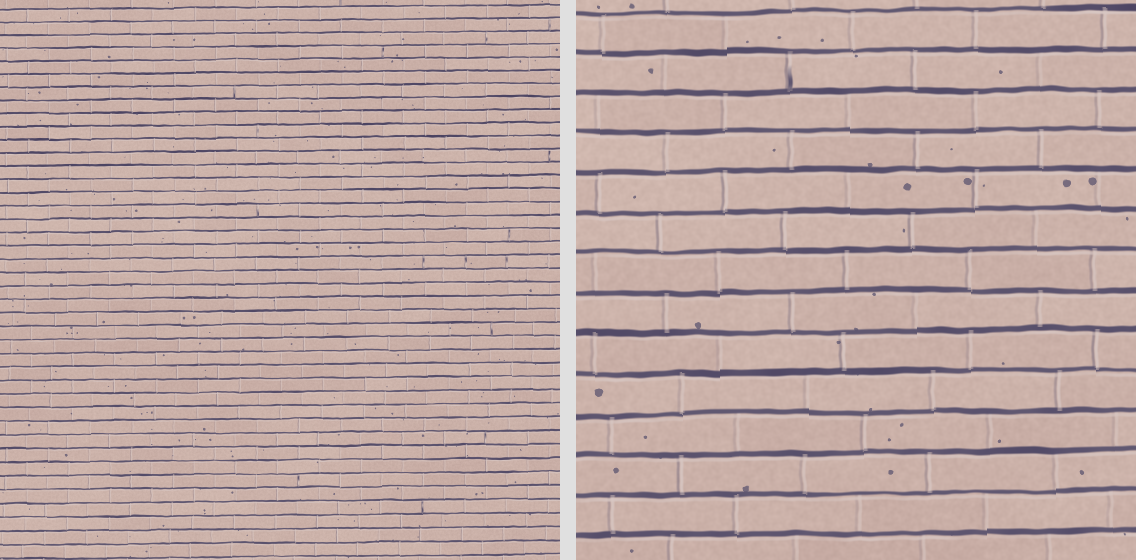
Left, the full canvas; right, a detail of the centre.
Give the GLSL for this texture, as a WebGL 2 fragment shader.

```glsl
#version 300 es
precision highp float;
// Painted running-bond brick wall: flat pinkish bricks over thin violet shadow joints.

uniform vec2 u_resolution;
out vec4 outColor;

// Layout: rows down, bricks across, tilt and perspective of the courses
const float ROWS = 43.3;
const float ROW_STRETCH = 1.5;
const float ROW_PHASE = 0.28;
const float TILT = 0.35;
const float BRICKS = 13.4;
const float BRICK_PHASE = 0.17;
const float BRICK_ASPECT = 3.12;
const float SHIFT_ROW = 24.0;     // course where the bond slips sideways

// Joints, in units of one row
const float SHADOW_HALF = 0.061;
const float SHADOW_VARIATION = 0.045;
const float LIP_OFFSET = 0.125;
const float MORTAR_HALF = 0.038;
const float SOFTNESS = 0.032;

// Wear
const float GRAIN = 0.026;
const float PIT_CELLS = 105.0;
const float PIT_CHANCE = 0.026;

const vec3 BRICK_DARK = vec3(0.770, 0.660, 0.630);
const vec3 BRICK_LIGHT = vec3(0.820, 0.725, 0.688);
const vec3 MORTAR = vec3(0.845, 0.780, 0.765);
const vec3 SHADOW = vec3(0.360, 0.330, 0.435);
const vec3 DEEP_SHADOW = vec3(0.230, 0.205, 0.340);

float hash(vec2 p) {
  vec3 q = fract(p.xyx * vec3(0.1031, 0.1030, 0.0973));
  q += dot(q, q.yzx + 33.33);
  return fract((q.x + q.y) * q.z);
}

vec2 gradient(vec2 cell) {
  float angle = 6.28319 * hash(cell + 57.0);
  return vec2(cos(angle), sin(angle));
}

// Gradient noise, roughly -0.7 to 0.7
float noise(vec2 p) {
  vec2 i = floor(p), f = p - i;
  vec2 w = f * f * f * (f * (f * 6.0 - 15.0) + 10.0);
  vec2 e = vec2(1.0, 0.0);
  float low = mix(dot(gradient(i), f), dot(gradient(i + e), f - e), w.x);
  float high = mix(dot(gradient(i + e.yx), f - e.yx), dot(gradient(i + 1.0), f - 1.0), w.x);
  return mix(low, high, w.y);
}

// Horizontal position in bricks, with half bond, slip and uneven laying
float brickCoord(float x, float row) {
  float odd = mod(row, 2.0);
  float slip = step(SHIFT_ROW, row) * (0.14 - 0.014 * (row - SHIFT_ROW));
  float jitter = 0.07 * (hash(vec2(row, 7.0)) - 0.5);
  return BRICKS * x - BRICK_PHASE - 0.48 * odd - slip - jitter;
}

// Soft coverage of a band of given half width
float band(float dist, float halfWidth, float blur) {
  return 1.0 - smoothstep(halfWidth - blur, halfWidth + blur, abs(dist));
}

void main() {
  vec2 p = gl_FragCoord.xy / u_resolution.y;
  float blur = max(SOFTNESS, 0.6 * ROWS / u_resolution.y);

  // Course position, counted downwards
  float down = 1.0 - p.y;
  float v = ROWS * down - ROW_STRETCH * down * down + TILT * p.x + ROW_PHASE;

  // Bed joint: each brick above sets its own height and shadow depth
  float line = floor(v + 0.5);
  float above = floor(brickCoord(p.x, line - 1.0));
  float step1 = hash(vec2(above, line) + 11.0) - 0.5;
  float wobble = 0.07 * noise(vec2(p.x * 22.0, line * 5.3)) + 0.035 * noise(vec2(p.x * 90.0, line * 3.7));
  float bed = v - line - wobble - 0.06 * step1;

  // Brick face and its nearest head joint
  float row = line - 1.0 + step(0.0, bed);
  float u = brickCoord(p.x, row);
  float brick = floor(u);
  float joint = floor(u + 0.5);
  float rough = 0.045 * noise(vec2(v * 3.0, joint * 4.7 + row));
  float head = (u - joint - 0.03 * (hash(vec2(joint, row) + 3.0) - 0.5)) * BRICK_ASPECT - rough;

  // Face tone: per brick, broad patches, fine paint grain
  float tone = 0.57 + 0.42 * (hash(vec2(brick, row)) - 0.5);
  tone += 0.32 * noise(p * 4.0) + 0.2 * noise(p * vec2(30.0, 55.0));
  tone -= 0.22 * exp(-pow((p.y - 0.37) / 0.09, 2.0));
  vec3 color = mix(BRICK_DARK, BRICK_LIGHT, clamp(tone, 0.0, 1.0));
  color += GRAIN * (noise(p * 210.0) + 0.7 * noise(p * 430.0));

  // Head joint: pale mortar, faint shade beside it, sometimes an open gap
  float kind = hash(vec2(joint, row) + 23.0);
  color = mix(color, SHADOW, (0.12 + 0.3 * kind * kind) * band(head + 0.085, 0.035, blur));
  color = mix(color, MORTAR, (0.45 + 0.4 * kind) * band(head, MORTAR_HALF, blur));
  float gap = step(0.955, kind) * smoothstep(-0.25, 0.3, noise(vec2(v * 2.0, joint)));
  color = mix(color, DEEP_SHADOW, 0.8 * gap * band(head, 0.055, blur));

  // Bed joint: lit lip below a shadow of changing thickness
  float lip = 0.55 + 0.6 * noise(vec2(p.x * 35.0, line * 2.3));
  color = mix(color, MORTAR, clamp(lip, 0.0, 1.0) * band(bed - LIP_OFFSET, 0.04, blur));
  float upper = exp(-pow((p.y - 0.79) / 0.16, 2.0));
  float depth = noise(vec2(p.x * 7.0, line * 1.9)) + 0.5 * noise(vec2(p.x * 50.0, line * 6.1));
  float thickness = SHADOW_HALF + SHADOW_VARIATION * (depth + 0.25 * upper);
  float bridge = 1.0 - 0.5 * step(0.35, kind) * band(head, 0.06, blur);
  vec3 shade = mix(SHADOW, DEEP_SHADOW, clamp(0.35 * upper + 0.7 * depth, 0.0, 0.8));
  color = mix(color, shade, 0.96 * bridge * band(bed, thickness, blur));

  // Scattered pits, with a few larger chips
  vec2 cell = floor(p * PIT_CELLS);
  float pick = hash(cell + 71.0);
  vec2 center = 0.3 + 0.4 * vec2(hash(cell + 5.0), hash(cell + 9.0));
  float radius = 0.09 + 0.17 * pow(hash(cell + 31.0), 4.0);
  float pitDist = length(fract(p * PIT_CELLS) - center) + 0.1 * noise(p * 400.0);
  float pit = step(1.0 - PIT_CHANCE, pick) * band(pitDist, radius, 0.6 * PIT_CELLS / u_resolution.y);
  color = mix(color, SHADOW, 0.75 * pit);

  outColor = vec4(color, 1.0);
}
```
